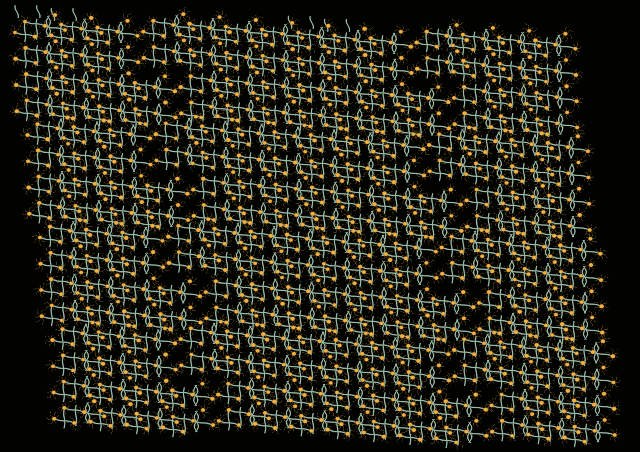
Write a WebGL 1 fragment shader that draws this pattern.

```glsl
precision highp float;
// Slanted sheet of pale braided strands and amber beads with fine hairs, on black.

uniform vec2 u_resolution;

const float SPAN = 768.0;                   // units across the canvas width
const vec2 ORIGIN = vec2(40.0, 32.0);       // centre of the first unit, y down
const vec2 BLOCK_X = vec2(328.0, 13.0);     // block to block, across
const vec2 BLOCK_Y = vec2(15.0, 123.0);     // block to block, down
const vec2 BLOCKS = vec2(2.0, 4.0);
const vec2 UNITS = vec2(7.0, 4.0);          // units in one block
const vec2 UNIT_X = vec2(43.5, 3.5);
const vec2 UNIT_Y = vec2(0.7, 31.5);
const vec2 FAULT = vec2(23.5, -11.5);       // jump across the diagonal fault
const float BEAD_RADIUS = 2.5;
const float STRAND_WIDTH = 0.65;            // half width
const float HAIR_WIDTH = 0.38;
const float HAIR_COUNT = 7.0;
const float TAU = 6.2831853;
const vec3 BACKGROUND = vec3(0.008, 0.008, 0.004);
const vec3 HAIR = vec3(0.36, 0.28, 0.11);
const vec3 STRAND = vec3(0.60, 0.74, 0.66);
const vec3 BEAD = vec3(0.94, 0.70, 0.26);
const vec3 BEAD_RIM = vec3(0.66, 0.44, 0.12);

float hash(vec2 p) {
  vec3 h = fract(p.xyx * 0.1031);
  h += dot(h, h.yzx + 33.33);
  return fract((h.x + h.y) * h.z);
}

float cover(float d, float aa) {
  return smoothstep(0.5 * aa, -0.5 * aa, d);
}

// Position of a unit: blocks, then units inside them, shifted past the fault.
vec2 unitCentre(vec2 id) {
  vec2 block = floor((id + 0.5) / UNITS);
  vec2 cell = id - block * UNITS;
  float pastFault = step(3.0 + floor(0.6 * cell.y), cell.x);
  return ORIGIN + block.x * BLOCK_X + block.y * BLOCK_Y
       + cell.x * UNIT_X + cell.y * UNIT_Y + pastFault * FAULT;
}

vec2 beadCentre(float k) {
  return vec2(-22.0 + 12.0 * k, mod(22.0 + 18.0 * k, 31.0) - 15.0);
}

// S-shaped strand running right and slightly down.
float acrossStrand(vec2 q) {
  float t = clamp(q.x / 24.0, 0.0, 1.0);
  float y = 5.0 * smoothstep(0.0, 1.0, t) + 1.1 * sin(TAU * t);
  return length(vec2(q.x - 24.0 * t, 0.85 * (q.y - y)));
}

// Upright strand with a sideways wave.
float uprightStrand(vec2 q, float halfLength, float wave) {
  float y = clamp(q.y, -halfLength, halfLength);
  float x = wave * sin(TAU * y / 22.0);
  return length(vec2(0.85 * (q.x - x), q.y - y));
}

float strands(vec2 q, vec2 id) {
  float d = 100.0;
  for (int j = 0; j < 3; j++) {
    float k = float(j);
    d = min(d, acrossStrand(q - beadCentre(floor(1.5 * k))));
    vec2 column = q - vec2(14.0 * k - 10.0, 6.0 - 3.0 * k);
    float wave = j == 2 ? 2.4 : 0.7;
    d = min(d, uprightStrand(column, 12.0, wave));
    if (j == 2) d = min(d, uprightStrand(column, 12.0, -wave));
  }
  // Loose curls above the start of each block along the top edge.
  if (id.y < 0.5 && mod(id.x, UNITS.x) < 1.5) {
    float side = q.x < -7.0 ? -20.0 : 6.0;
    d = min(d, uprightStrand(q - vec2(side, -18.0), 7.0, 2.0));
  }
  return d;
}

// Bent spokes of uneven length around a bead.
float hairs(vec2 q, float seed, float aa) {
  float r = length(q);
  if (r > 11.0 || r < 0.1) return 0.0;
  float turn = (atan(q.y, q.x) / TAU + 0.5) * HAIR_COUNT + seed + 0.22 * sin(r * 0.8 + seed * TAU);
  float spoke = mod(floor(turn), HAIR_COUNT);
  float reach = mix(6.5, 11.0, hash(vec2(spoke, seed * 40.0)));
  float d = abs(fract(turn) - 0.5) * TAU * r / HAIR_COUNT;
  return cover(d - HAIR_WIDTH, aa) * smoothstep(reach, reach - 1.5, r);
}

void main() {
  float aa = SPAN / u_resolution.x;
  vec2 p = vec2(gl_FragCoord.x, u_resolution.y - gl_FragCoord.y) * aa;

  // Nearest unit on the average lattice.
  vec2 ax = BLOCK_X / UNITS.x;
  vec2 ay = BLOCK_Y / UNITS.y;
  vec2 o = p - ORIGIN;
  vec2 nearest = floor(vec2(o.x * ay.y - o.y * ay.x, ax.x * o.y - ax.y * o.x)
                       / (ax.x * ay.y - ax.y * ay.x) + 0.5);

  float hair = 0.0;
  float strand = 100.0;
  float bead = 100.0;
  for (int j = -2; j <= 2; j++) {
    for (int i = -2; i <= 2; i++) {
      vec2 id = nearest + vec2(float(i), float(j));
      if (any(lessThan(id, vec2(0.0))) || any(greaterThan(id, BLOCKS * UNITS - 0.5))) continue;
      vec2 q = p - unitCentre(id);
      if (abs(q.x - 8.0) > 43.0 || abs(q.y) > 30.0) continue;
      strand = min(strand, strands(q, id));
      for (int k = 0; k < 6; k++) {
        vec2 b = q - beadCentre(float(k));
        float seed = hash(id + float(k) * 17.0);
        hair = max(hair, hairs(b, seed, aa));
        bead = min(bead, length(b * vec2(0.92, 1.05)) - BEAD_RADIUS - 0.4 * (seed - 0.5));
      }
    }
  }

  vec3 color = mix(BACKGROUND, HAIR, hair);
  color = mix(color, STRAND, cover(strand - STRAND_WIDTH, aa));
  vec3 amber = mix(BEAD, BEAD_RIM, smoothstep(-1.2, 0.3, bead));
  gl_FragColor = vec4(mix(color, amber, cover(bead, aa)), 1.0);
}
```
